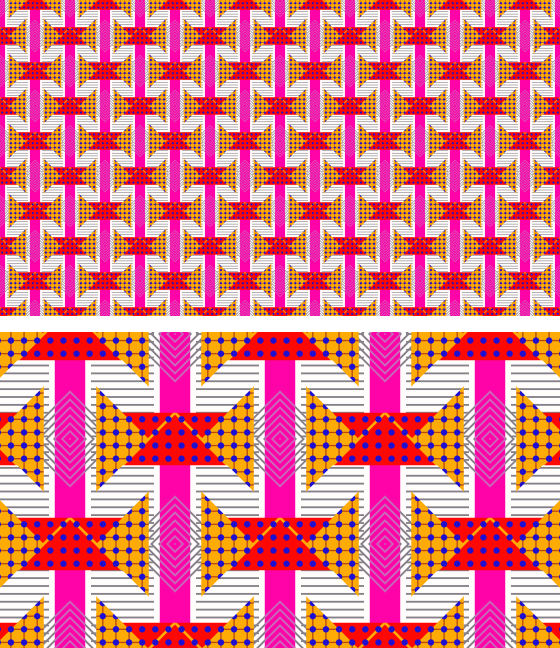
Top, the full canvas; bottom, a detail of the centre.
Reproduce this pattern procedurally as a WebGL 2 fragment shader.

```glsl
#version 300 es
precision highp float;

uniform vec2 u_resolution;
out vec4 fragColor;

// Layout: each repeat is 8 units square, holding two half-dropped motifs
const float REPEATS_ACROSS = 8.0;
const float CELL = 8.0;
const float BAR_HALF_WIDTH = 0.58;
const float WING_REACH = 3.0;
const float DOT_SPACING = 0.5;
const float DOT_RADIUS = 0.12;
const float PLAID_HALF_WIDTH = 0.025;
const float SEAM_HALF_WIDTH = 0.05;
const float HATCH_SPACING = 0.3;
const float HATCH_HALF_WIDTH = 0.035;
const float CHEVRON_REACH = 1.9;
const float TICK_START = 0.8;

const vec3 WHITE = vec3(1.0, 0.99, 0.99);
const vec3 MAGENTA = vec3(1.0, 0.01, 0.66);
const vec3 RED = vec3(1.0, 0.03, 0.01);
const vec3 ORANGE = vec3(1.0, 0.67, 0.02);
const vec3 PLAID = vec3(0.72, 0.28, 0.05);
const vec3 BLUE = vec3(0.12, 0.06, 0.82);
const vec3 GREY = vec3(0.52, 0.50, 0.53);
const vec3 LAVENDER = vec3(0.78, 0.42, 0.72);

// Antialiased coverage of a signed distance
float fill(float d, float px) {
    return clamp(0.5 - d / px, 0.0, 1.0);
}

// Coverage of a line, faded when thinner than a pixel
float stroke(float d, float halfWidth, float px) {
    return min(fill(abs(d) - halfWidth, px), 2.0 * halfWidth / px);
}

// Signed offset to the nearest multiple of a spacing
float nearest(float v, float spacing) {
    return mod(v + 0.5 * spacing, spacing) - 0.5 * spacing;
}

// White ground, magenta bars and fine hatching
vec3 ground(vec2 p, float px) {
    float column = floor((p.x + 2.0) / 4.0);
    vec2 q = vec2(nearest(p.x, 4.0), mod(p.y + 4.0 * column, CELL) - 4.0);
    vec2 a = abs(q);

    float bar = fill(a.x - BAR_HALF_WIDTH, px);
    float diamond = a.x + a.y;
    float chevron = stroke(nearest(diamond, HATCH_SPACING) * 0.7071, HATCH_HALF_WIDTH, px)
                  * fill(diamond - CHEVRON_REACH, px);
    float tick = stroke(nearest(p.y, HATCH_SPACING), HATCH_HALF_WIDTH, px)
               * fill(TICK_START - a.x, px);

    vec3 color = mix(WHITE, GREY, max(tick, chevron));
    return mix(color, mix(MAGENTA, LAVENDER, chevron), bar);
}

// Red waist between two orange triangular wings
vec3 drawMotif(vec3 color, vec2 q, float px) {
    vec2 a = abs(q);
    float waist = fill(max(a.y - 1.0, a.x - 2.0), px);
    float wing = fill(max(a.x - WING_REACH, (1.0 + a.y - a.x) * 0.7071), px);

    // Pale seam along the roof of the waist
    float seam = stroke((a.x + q.y - 1.0) * 0.7071, SEAM_HALF_WIDTH, px);
    vec3 waistColor = mix(RED, ORANGE, seam);

    // Plaid and dots share one grid
    vec2 g = vec2(nearest(q.x - 0.25, DOT_SPACING), nearest(q.y - 0.25, DOT_SPACING));
    float plaid = max(stroke(g.x, PLAID_HALF_WIDTH, px), stroke(g.y, PLAID_HALF_WIDTH, px));
    vec3 wingColor = mix(ORANGE, PLAID, plaid);
    float dots = fill(length(g) - DOT_RADIUS, px);

    color = mix(color, mix(waistColor, BLUE, dots), waist);
    return mix(color, mix(wingColor, BLUE, dots), wing);
}

void main() {
    float px = REPEATS_ACROSS * CELL / u_resolution.x;
    vec2 p = gl_FragCoord.xy * px;

    vec3 color = ground(p, px);
    for (int i = 0; i < 2; i++) {
        vec2 q = mod(p + 4.0 * float(i + 1), CELL) - 4.0;
        color = drawMotif(color, q, px);
    }
    fragColor = vec4(color, 1.0);
}
```
